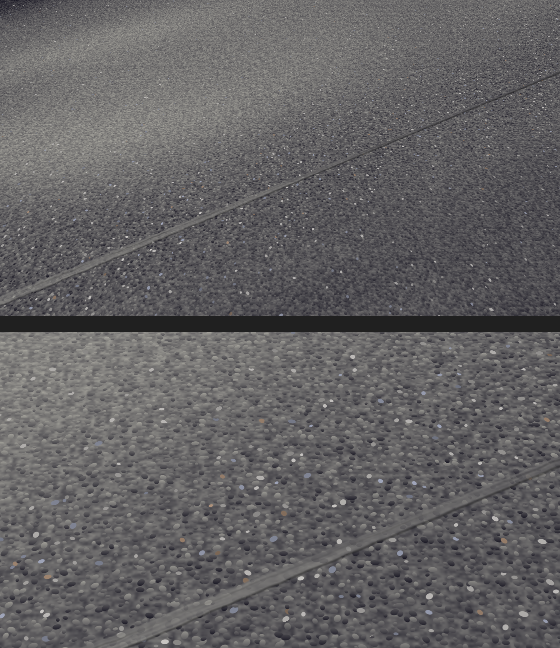
Top, the full canvas; bottom, a detail of the centre.
Write a Shadertoy shader that draws this texture.

```glsl
// Worn asphalt road in perspective, with loose stone chips and a diagonal seam.

const float HORIZON = 1.55;          // height where the ground would vanish
const float FORESHORTEN = 1.5;       // vertical squeeze of the ground
const float STONE_CELL = 0.0088;     // ground size of one stone cell
const float BASE_TONE = 0.382;
const float GRAIN_CONTRAST = 0.18;
const float STONE_CONTRAST = 0.34;
const float RELIEF = 0.10;           // light and shade on each stone
const float SEAM_START = 0.046;      // seam height at the left edge
const float SEAM_SLOPE = 0.41;
const float SEAM_NEAR = 0.013;       // half widths of the seam
const float SEAM_FAR = 0.003;
const vec3 WHITE_CHIP = vec3(0.71, 0.70, 0.69);
const vec3 BLUE_CHIP = vec3(0.55, 0.57, 0.64);
const vec3 ORANGE_CHIP = vec3(0.60, 0.50, 0.42);

float hash(vec2 p) {
    return fract(sin(dot(p, vec2(127.1, 311.7))) * 43758.5453);
}

float noise(vec2 p) {
    vec2 i = floor(p), f = fract(p);
    f = f * f * (3.0 - 2.0 * f);
    return mix(mix(hash(i), hash(i + vec2(1, 0)), f.x),
               mix(hash(i + vec2(0, 1)), hash(i + vec2(1, 1)), f.x), f.y);
}

// Grey with a cool cast in the darks and a warm cast in the lights
vec3 asphalt(float tone) {
    return vec3(tone, tone - 0.006, tone - (tone - 0.39) * 0.14);
}

// Soft elliptical patch lying along the direction of traffic
float patchAt(vec2 p, vec2 center, vec2 size) {
    vec2 axis = normalize(vec2(1.0, 0.27));
    vec2 d = p - center;
    d = vec2(dot(d, axis), dot(d, vec2(-axis.y, axis.x))) / size;
    return exp(-dot(d, d));
}

// Broad light and dark areas of the surface
float surfaceTone(vec2 p, float seamDist) {
    float tone = BASE_TONE;
    tone += 0.120 * patchAt(p, vec2(0.20, 0.55), vec2(0.65, 0.15));
    tone += 0.115 * patchAt(p, vec2(0.30, 0.86), vec2(0.60, 0.06));
    tone += 0.075 * patchAt(p, vec2(0.95, 0.84), vec2(0.75, 0.24));
    tone -= 0.170 * patchAt(p, vec2(0.02, 1.00), vec2(0.38, 0.06));
    tone -= 0.075 * smoothstep(0.0, -0.45, seamDist);
    tone -= 0.035 * exp(-pow(seamDist / 0.14, 2.0));
    return tone + 0.04 * (noise(p * vec2(3.0, 9.0) - p.yx * vec2(0.0, 2.5)) - 0.5);
}

// Scattered stones: mostly dark or grey, a few pale or coloured chips
vec3 addStones(vec3 color, vec2 g, float tone, float wear, float blur) {
    vec2 cell = floor(g);
    for (int y = -1; y <= 1; y++)
    for (int x = -1; x <= 1; x++) {
        vec2 id = cell + vec2(x, y);
        float kind = hash(id + 17.3), shade = hash(id + 41.9);
        vec2 center = id + 0.1 + 0.8 * vec2(hash(id), hash(id + 5.7));
        float angle = 6.283 * hash(id + 71.1);
        vec2 d = g - center;
        d = vec2(d.x * cos(angle) + d.y * sin(angle),
                 1.35 * (d.y * cos(angle) - d.x * sin(angle)));
        float radius = mix(0.22, 0.50, hash(id + 29.5));
        float mask = 1.0 - smoothstep(radius - blur, radius + blur, length(d));

        // Lit far edge and shaded near edge
        float relief = RELIEF * clamp((g.y - center.y) / radius, -1.0, 1.0);
        float delta = STONE_CONTRAST * mix(0.65, 1.0, wear) * (shade - 0.52);
        vec3 stone = asphalt(tone + delta + relief);
        float chipShare = mix(0.025, 0.080, wear);
        if (kind < chipShare) {
            float hue = fract(shade * 7.0);
            stone = hue < 0.68 ? WHITE_CHIP : hue < 0.90 ? BLUE_CHIP : ORANGE_CHIP;
            stone *= mix(0.75, 1.15, shade);
        }
        color = mix(color, stone, mask * mix(0.8, 1.0, wear));
    }
    return color;
}

// Filled joint with grooves; it narrows and darkens with distance
vec3 addSeam(vec3 color, vec2 p, float seamDist, float aspect, float pixel) {
    float far = clamp(p.x / aspect, 0.0, 1.0);
    float halfWidth = mix(SEAM_NEAR, SEAM_FAR, smoothstep(0.0, 0.9, far));
    float d = seamDist + 0.004 * (1.0 - far) * (noise(p * 70.0) - 0.5);
    float soft = max(0.7 * pixel, 0.0012);
    float fill = 1.0 - smoothstep(halfWidth - soft, halfWidth + soft, abs(d));
    float streak = noise(vec2(p.x * 14.0, d * 420.0)) - 0.5;
    float tone = mix(0.47, 0.34, smoothstep(0.35, 0.9, far)) + 0.08 * streak;
    color = mix(color, asphalt(tone + 0.25 * (dot(color, vec3(0.333)) - 0.38)), 0.92 * fill);

    float lower = smoothstep(soft * 2.0, 0.0, abs(d + halfWidth));
    float groove = smoothstep(soft * 1.6, 0.0, abs(d - 0.35 * halfWidth));
    color *= 1.0 - lower * mix(0.22, 0.38, far);
    return color * (1.0 - groove * 0.18 * smoothstep(0.3, 0.7, noise(p * 9.0)));
}

void mainImage(out vec4 fragColor, in vec2 fragCoord) {
    vec2 p = fragCoord / iResolution.y;
    float aspect = iResolution.x / iResolution.y;
    float pixel = 1.0 / iResolution.y;
    float seamDist = (p.y - SEAM_START - SEAM_SLOPE * p.x) / length(vec2(1.0, SEAM_SLOPE));

    // Project the canvas onto the ground
    float depth = 1.0 / (HORIZON - p.y);
    vec2 ground = vec2((p.x - 0.5 * aspect) * depth, FORESHORTEN * depth) / STONE_CELL;
    float blur = clamp(0.5 * pixel * depth / STONE_CELL, 0.07, 0.34);

    float wear = exp(-pow((seamDist - 0.02) / 0.20, 2.0));
    float tone = surfaceTone(p, seamDist);
    float grain = noise(ground * 1.7) + 0.5 * noise(ground * 3.1 + 9.0) - 0.75;
    vec3 color = asphalt(tone + GRAIN_CONTRAST * grain);
    color = addStones(color, ground, tone, wear, blur);
    color = addSeam(color, p, seamDist, aspect, pixel);
    fragColor = vec4(color, 1.0);
}
```
